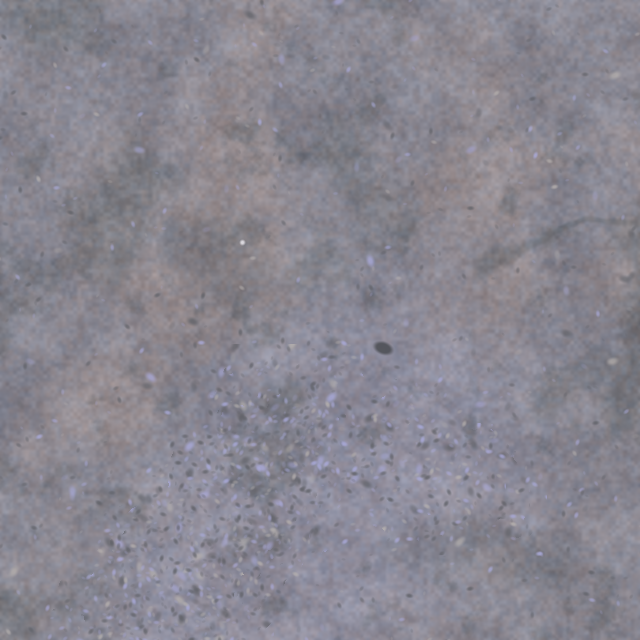
A three.js fragment shader for this texture:

```glsl
// Weathered grey-violet stone with soft stains, a curved crack and a field of glinting mineral grains.
varying vec2 vUv;

const vec3 STONE = vec3(0.535, 0.528, 0.570);
const vec3 COOL_STONE = vec3(0.570, 0.566, 0.635);
const vec3 WARM_STONE = vec3(0.595, 0.555, 0.565);
const vec3 STAIN = vec3(0.425, 0.432, 0.455);
const vec3 PIT = vec3(0.380, 0.385, 0.410);
const vec3 PEBBLE = vec3(0.290, 0.300, 0.320);
const vec3 BLUE_GRAIN = vec3(0.670, 0.670, 0.860);
const vec3 CREAM_GRAIN = vec3(0.720, 0.700, 0.690);
const float MOTTLE_CONTRAST = 0.15;
const float FINE_CONTRAST = 0.055;
const float TINT_CONTRAST = 0.035;

vec3 hash3(vec2 p) {
  vec3 q = fract(p.xyx * vec3(0.1031, 0.1030, 0.0973));
  q += dot(q, q.yxz + 33.33);
  return fract((q.xxy + q.yzz) * q.zyx);
}

// Smooth value noise, centred on zero
float noise(vec2 p) {
  vec2 i = floor(p), f = fract(p);
  f = f * f * (3.0 - 2.0 * f);
  float low = mix(hash3(i).x, hash3(i + vec2(1.0, 0.0)).x, f.x);
  float high = mix(hash3(i + vec2(0.0, 1.0)).x, hash3(i + 1.0).x, f.x);
  return mix(low, high, f.y) - 0.5;
}

float fbm(vec2 p) {
  float sum = 0.0, amp = 0.5;
  for (int i = 0; i < 5; i++) {
    sum += amp * noise(p);
    p = mat2(1.6, 1.2, -1.2, 1.6) * p + 17.3;
    amp *= 0.5;
  }
  return sum;
}

// Soft-edged stroke from a to b
float smudge(vec2 p, vec2 a, vec2 b, float radius) {
  vec2 ab = b - a;
  float t = clamp(dot(p - a, ab) / dot(ab, ab), 0.0, 1.0);
  return 1.0 - smoothstep(0.35 * radius, 1.35 * radius, length(p - a - ab * t));
}

float stains(vec2 p) {
  float s = 0.70 * smudge(p, vec2(0.03, 1.01), vec2(0.09, 0.98), 0.075);
  s = max(s, 0.65 * smudge(p, vec2(0.15, 0.64), vec2(0.20, 0.71), 0.075));
  s = max(s, 0.45 * smudge(p, vec2(0.31, 0.61), vec2(0.36, 0.57), 0.065));
  s = max(s, 0.50 * smudge(p, vec2(0.47, 0.60), vec2(0.52, 0.61), 0.035));
  s = max(s, 0.50 * smudge(p, vec2(0.53, 0.77), vec2(0.61, 0.67), 0.045));
  s = max(s, 0.65 * smudge(p, vec2(1.00, 0.64), vec2(0.99, 0.38), 0.045));
  s = max(s, 0.50 * smudge(p, vec2(0.88, 0.39), vec2(0.95, 0.43), 0.032));
  s = max(s, 0.60 * smudge(p, vec2(0.43, 0.38), vec2(0.46, 0.40), 0.028));
  s = max(s, 0.55 * smudge(p, vec2(0.41, 0.22), vec2(0.43, 0.26), 0.025));
  s = max(s, 0.35 * smudge(p, vec2(0.64, 0.15), vec2(0.86, 0.13), 0.055));
  return max(s, 0.60 * smudge(p, vec2(0.01, 0.02), vec2(0.03, 0.05), 0.045));
}

// Arched crack, wide at its lower left end
float crack(vec2 p) {
  float run = (0.98 - p.x) / 0.25;
  float width = 0.006 + 0.016 * smoothstep(0.45, 0.9, run);
  float line = 1.0 - smoothstep(0.2 * width, 1.3 * width, abs(p.y - 0.657 + 0.09 * run * run));
  return line * smoothstep(0.725, 0.755, p.x);
}

// Scattered grains: each cell may hold one tilted, soft-edged fleck
vec3 addGrains(vec3 color, vec2 p, float cells, float density) {
  vec2 home = floor(p * cells);
  for (int y = -1; y <= 1; y++) {
    for (int x = -1; x <= 1; x++) {
      vec2 cell = home + vec2(float(x), float(y));
      vec3 place = hash3(cell + cells), kind = hash3(cell + 2.7 * cells);
      float angle = 6.283 * kind.z;
      vec2 d = p * cells - cell - place.xy;
      d = mat2(cos(angle), -sin(angle), sin(angle), cos(angle)) * d;
      float fleck = 1.0 - smoothstep(0.1, 0.35 + 0.35 * kind.y, length(d * vec2(0.8, 1.3)));
      vec3 tint = kind.x < 0.48 ? PIT : (kind.x < 0.82 ? BLUE_GRAIN : CREAM_GRAIN);
      color = mix(color, tint, fleck * step(place.z, density) * (0.2 + 0.6 * kind.y * kind.y));
    }
  }
  return color;
}

void main() {
  vec2 p = vUv;
  vec2 warp = vec2(fbm(p * 11.0 + 3.0), fbm(p * 11.0 + 41.0));
  vec2 q = p + 0.11 * warp;

  // Broad cool and warm areas
  float cool = smudge(q, vec2(0.40, 0.02), vec2(0.60, 0.30), 0.27);
  float warm = smoothstep(-0.02, 0.22, fbm(p * 5.5 + 8.0)) * (1.0 - 0.85 * cool);
  vec3 color = mix(STONE, COOL_STONE, 0.8 * cool);
  color = mix(color, WARM_STONE, 0.75 * warm);

  // Stains, crack and small dark blotches
  color = mix(color, STAIN, stains(q) * (0.9 + 1.2 * fbm(p * 30.0)));
  color = mix(color, STAIN, 0.6 * crack(p + 0.03 * warp));
  color = mix(color, STAIN, 0.5 * smoothstep(0.10, 0.28, fbm(p * 19.0 + 60.0)));

  // Mottling and fine surface texture
  color += MOTTLE_CONTRAST * fbm(p * 17.0 + 25.0);
  color += FINE_CONTRAST * (noise(p * 95.0) + noise(p.yx * 170.0 + 9.0));
  color += TINT_CONTRAST * noise(p * 120.0 + 77.0) * vec3(0.8, -0.2, -1.0);

  // Mineral grains, dense in the lower middle
  float field = smudge(q, vec2(0.20, 0.02), vec2(0.47, 0.33), 0.12);
  field = max(field, 0.55 * smudge(q, vec2(0.50, 0.32), vec2(0.72, 0.25), 0.10));
  color = addGrains(color, p, 62.0, 0.02 + 0.32 * field);
  color = addGrains(color, p, 110.0, 0.04 + 0.50 * field);

  // Lone pebble with a pale lower rim, and one bright glint
  vec2 d = mat2(0.94, 0.34, -0.34, 0.94) * (p - vec2(0.599, 0.456));
  float rim = length((d + vec2(-0.002, 0.004)) / vec2(0.020, 0.014));
  color = mix(color, COOL_STONE, 0.6 * (1.0 - smoothstep(0.7, 1.2, rim)));
  color = mix(color, PEBBLE, 0.85 * (1.0 - smoothstep(0.6, 1.2, length(d / vec2(0.016, 0.010)))));
  color += 0.35 * (1.0 - smoothstep(0.001, 0.006, length(p - vec2(0.379, 0.621))));

  gl_FragColor = vec4(color, 1.0);
}
```
